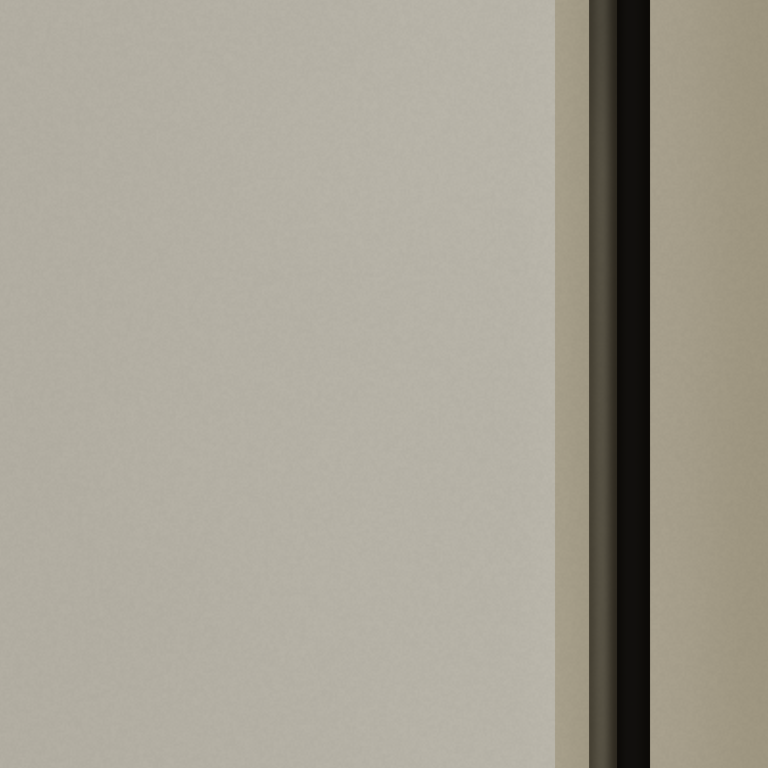
Reproduce this texture procedurally as a Shadertoy shader.

```glsl
float hash(vec2 p) {
    vec3 q = fract(p.xyx * vec3(0.1031, 0.1030, 0.0973));
    q += dot(q, q.yzx + 33.33);
    return fract((q.x + q.y) * q.z);
}

float valueNoise(vec2 p) {
    vec2 cell = floor(p), f = fract(p);
    f = f * f * (3.0 - 2.0 * f);
    return mix(mix(hash(cell), hash(cell + vec2(1, 0)), f.x),
               mix(hash(cell + vec2(0, 1)), hash(cell + vec2(1, 1)), f.x), f.y);
}

// Antialiased step across a vertical boundary
float edge(float x, float boundary) {
    float w = 0.7 / iResolution.x;
    return smoothstep(boundary - w, boundary + w, x);
}

void mainImage(out vec4 fragColor, in vec2 fragCoord) {
    vec2 uv = fragCoord / iResolution.xy;

    // Wide pale panel, brightening gently toward its right edge
    vec3 panel = mix(vec3(0.695, 0.678, 0.632), vec3(0.715, 0.700, 0.655),
                     smoothstep(0.0, 0.72, uv.x));
    panel += 0.008 * smoothstep(0.66, 0.723, uv.x);

    // Warm front edge of the panel
    vec3 bevel = mix(vec3(0.650, 0.620, 0.540), vec3(0.630, 0.600, 0.520),
                     smoothstep(0.723, 0.767, uv.x));

    // Shaded return, falling off into the gap
    vec3 shade = mix(vec3(0.270, 0.250, 0.200), vec3(0.335, 0.315, 0.262),
                     smoothstep(0.767, 0.782, uv.x));
    shade = mix(shade, vec3(0.180, 0.162, 0.125), smoothstep(0.784, 0.803, uv.x));
    shade *= 1.0 - 0.12 * smoothstep(0.75, 1.0, uv.y);

    // Deep gap with a faint lift near its middle
    vec3 gap = vec3(0.045, 0.038, 0.028)
             + 0.022 * smoothstep(0.803, 0.818, uv.x) * smoothstep(0.847, 0.825, uv.x);

    // Neighbouring warm panel, darkening to the right
    vec3 neighbour = mix(vec3(0.652, 0.622, 0.548), vec3(0.615, 0.583, 0.500),
                         smoothstep(0.847, 1.0, uv.x));

    vec3 color = mix(panel, bevel, edge(uv.x, 0.7227));
    color = mix(color, shade, edge(uv.x, 0.7670));
    color = mix(color, gap, edge(uv.x, 0.8034));
    color = mix(color, neighbour, edge(uv.x, 0.8464));

    // Fine paint grain and broad unevenness, scaled by brightness
    float grain = valueNoise(uv * 400.0) + 0.6 * valueNoise(uv * 190.0 + 17.0) - 0.8;
    float mottling = valueNoise(uv * 5.0 + 3.0) - 0.5;
    color *= 1.0 + 0.022 * grain + 0.010 * mottling;

    fragColor = vec4(color, 1.0);
}
```
